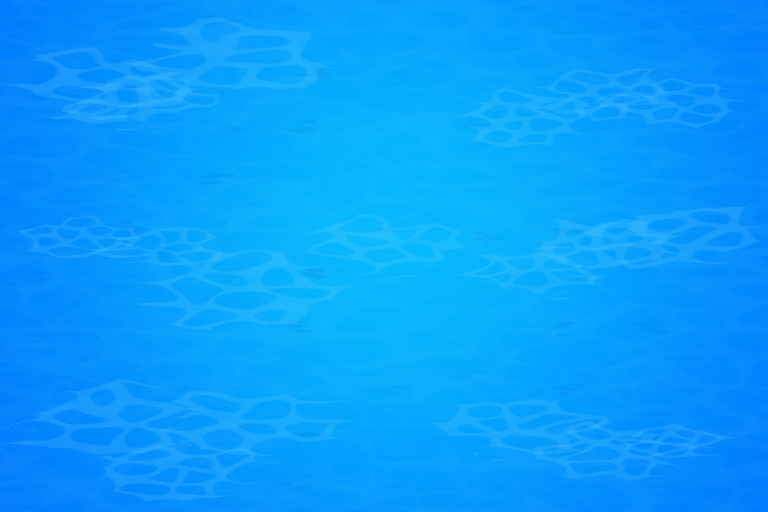
Write a Shadertoy shader that draws this texture.

```glsl
#define CENTRE_BLUE vec3(0.025, 0.72, 0.99)
#define EDGE_BLUE   vec3(0.0, 0.472, 0.99)
#define FOAM        vec3(0.48, 0.85, 0.99)
#define SHADE       vec3(0.0, 0.42, 0.78)
#define CELL_SIZE   vec2(0.088, 0.031)
#define FOAM_ALPHA  0.175
#define FAINT_ALPHA 0.05
#define FLECK_ALPHA 0.15
#define VEIN_WIDTH  0.10
#define ROUNDNESS   11.0

vec2 hash22(vec2 p) {
    vec3 q = fract(p.xyx * vec3(0.1031, 0.1030, 0.0973));
    q += dot(q, q.yzx + 33.33);
    return fract((q.xx + q.yz) * q.zy);
}

float noise(vec2 p) {
    vec2 i = floor(p), f = fract(p);
    f = f * f * (3.0 - 2.0 * f);
    float low = mix(hash22(i).x, hash22(i + vec2(1, 0)).x, f.x);
    float high = mix(hash22(i + vec2(0, 1)).x, hash22(i + vec2(1, 1)).x, f.x);
    return mix(low, high, f.y);
}

// Staggered, jittered centre of a cell
vec2 cellCentre(vec2 cell) {
    return cell + 0.1 + 0.8 * hash22(cell) + vec2(0.5 * mod(cell.y, 2.0) - 0.25, 0.0);
}

// Rounded distance to cell borders; outside the ellipse only spikes remain
float cellBorder(vec2 p, vec2 middle, vec2 radius) {
    p += 0.4 * vec2(noise(p * 1.3), noise(p * 1.3 + 41.0)) - 0.2;
    vec2 base = floor(p), nearest = vec2(0), nearestId = base;
    float best = 8.0;
    for (int y = -1; y <= 1; y++)
    for (int x = -1; x <= 1; x++) {
        vec2 id = base + vec2(x, y), r = cellCentre(id) - p;
        if (dot(r, r) < best) {
            best = dot(r, r);
            nearest = r;
            nearestId = id;
        }
    }
    bool outside = length((p + nearest - middle) / radius) > 1.0;
    float excess = max(length((p - middle) / radius) - 1.0, 0.0);
    float sum = 1e-6;
    for (int y = -2; y <= 2; y++)
    for (int x = -2; x <= 2; x++) {
        if (x == 0 && y == 0) continue;
        vec2 r = cellCentre(nearestId + vec2(x, y)) - p;
        vec2 normal = normalize(r - nearest);
        float d = dot(0.5 * (nearest + r), normal);
        if (outside && length((p + r - middle) / radius) > 1.0)
            d += 0.6 * (1.0 - abs(normal.y)) + 0.12 * excess;
        sum += exp(-ROUNDNESS * d);
    }
    return -log(sum) / ROUNDNESS;
}

// One net of foam with a closed outline and pointed sides
float foamPatch(vec2 p, vec2 centre, float size, float seed, float pixel) {
    vec2 q = (p - centre) / (CELL_SIZE * size), radius = vec2(1.35, 1.6);
    float rim = length(q / radius);
    if (rim > 2.2) return 0.0;
    float width = VEIN_WIDTH * (0.4 + 1.1 * noise(q * 1.6 + seed));
    width *= 1.0 - smoothstep(1.0, 2.1, rim);
    width -= 0.12 * smoothstep(1.5, 2.1, rim);
    float blur = pixel / (CELL_SIZE.y * size);
    vec2 middle = vec2(seed * 17.3);
    return 1.0 - smoothstep(width - blur, width + blur, cellBorder(q + middle, middle, radius));
}

// Small groups of dark lens-shaped ripples
float flecks(vec2 p, float pixel) {
    vec2 grid = vec2(0.17, 0.10), id = floor(p / grid);
    vec2 h = hash22(id + 71.0);
    if (h.x < 0.5) return 0.0;
    vec2 q = p - (id + 0.35 + 0.3 * hash22(id + 9.0)) * grid;
    float shade = 0.0;
    for (int i = 0; i < 4; i++) {
        vec2 j = hash22(id * 5.0 + float(i) + 3.0) - 0.5;
        vec2 r = q - j * vec2(0.05, 0.024);
        float t = r.x / (0.012 + 0.008 * h.y);
        float lens = abs(r.y) - 0.0036 * (1.0 - t * t);
        shade = max(shade, (1.0 - smoothstep(-pixel, pixel, lens)) * (0.5 + 0.5 * h.y));
    }
    return shade;
}

void mainImage(out vec4 fragColor, in vec2 fragCoord) {
    vec2 p = fragCoord / iResolution.y;
    float aspect = iResolution.x / iResolution.y, pixel = 0.7 / iResolution.y;

    // Glow of the water
    float glow = length(p - vec2(0.51 * aspect, 0.54));
    vec3 color = mix(CENTRE_BLUE, EDGE_BLUE, smoothstep(0.0, 1.05, glow));

    // Faint broken nets and streaks over the whole surface
    for (int i = 0; i < 2; i++) {
        float layer = float(i);
        vec2 scale = CELL_SIZE * vec2(1.9, 1.6) * (1.0 - 0.35 * layer);
        vec2 q = p / scale + 53.0 * layer + 7.0;
        float width = 0.34 * noise(q * 0.9 + 19.0) - 0.09, blur = pixel / scale.y;
        float net = 1.0 - smoothstep(width - blur, width + blur, cellBorder(q, q, vec2(1e3)));
        color = mix(color, FOAM, FAINT_ALPHA * (0.8 - 0.2 * layer) * net);
    }
    color += (noise(p * vec2(7.0, 32.0)) - 0.5) * vec3(0.006, 0.010, 0.0);
    color = mix(color, SHADE, FLECK_ALPHA * flecks(p, pixel));

    // Clusters of bright nets: three rows, two sides, and one in the middle
    for (int i = 0; i < 18; i++) {
        float n = float(i), k = mod(n, 3.0), row = floor(n / 6.0);
        float side = mod(floor(n / 3.0), 2.0) * 2.0 - 1.0;
        vec2 h = hash22(vec2(n + 3.0, 27.0));
        vec2 centre = vec2(0.5 * aspect + side * 0.43, 0.14 + 0.345 * row);
        centre += vec2((k - 1.0) * 0.15, 0.0) + (h - 0.5) * vec2(0.08, 0.14);
        float size = 0.65 + 0.55 * hash22(vec2(n, 5.0)).y;
        color = mix(color, FOAM, FOAM_ALPHA * foamPatch(p, centre, size, n + 1.0, pixel));
    }
    float lone = foamPatch(p, vec2(0.49 * aspect, 0.52), 0.95, 23.0, pixel);
    color = mix(color, FOAM, FOAM_ALPHA * lone);

    fragColor = vec4(clamp(color, 0.0, 1.0), 1.0);
}
```
